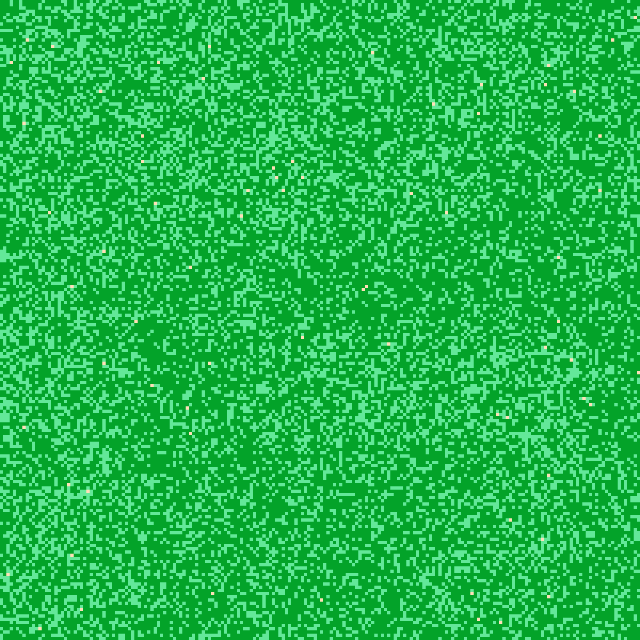
Write a WebGL 2 fragment shader that draws this texture.

```glsl
#version 300 es
precision highp float;

#define GRID 200.0
#define EDGE_SOFTNESS 0.4
#define MEAN_DENSITY 0.30
#define PATCH_CONTRAST 0.36
#define LEFT_BIAS 0.10
#define PATCH_SCALE vec2(3.5, 5.5)
#define RARE_SHARE 0.016
#define BASE_COLOR vec3(0.01, 0.64, 0.16)
#define GRAIN_COLOR vec3(0.39, 0.91, 0.60)
#define RARE_COLOR vec3(1.0, 0.88, 0.72)

uniform vec2 u_resolution;
out vec4 fragColor;

// Integer hash of a lattice point, in 0..1
float hash(ivec2 p, uint seed) {
    uint h = uint(p.x) * 1597334677u ^ uint(p.y) * 3812015801u ^ seed * 2654435769u;
    h = (h ^ (h >> 16)) * 2146121005u;
    h = (h ^ (h >> 15)) * 2221713035u;
    h ^= h >> 16;
    return float(h >> 8) / 16777216.0;
}

float valueNoise(vec2 p, uint seed) {
    ivec2 i = ivec2(floor(p));
    vec2 f = fract(p);
    f = f * f * (3.0 - 2.0 * f);
    float low = mix(hash(i, seed), hash(i + ivec2(1, 0), seed), f.x);
    float high = mix(hash(i + ivec2(0, 1), seed), hash(i + ivec2(1, 1), seed), f.x);
    return mix(low, high, f.y);
}

// Layered noise, in 0..1
float fbm(vec2 p) {
    float sum = 0.0;
    float amplitude = 0.5;
    float total = 0.0;
    for (uint octave = 0u; octave < 4u; octave++) {
        sum += amplitude * valueNoise(p, octave + 11u);
        total += amplitude;
        amplitude *= 0.65;
        p = p * 2.1 + 3.7;
    }
    return sum / total;
}

// Local share of bright grains
float grainDensity(vec2 uv) {
    float drift = LEFT_BIAS * (0.5 - uv.x);
    float patches = PATCH_CONTRAST * (fbm(uv * PATCH_SCALE) - 0.5);
    return clamp(MEAN_DENSITY + drift + patches, 0.08, 0.6);
}

vec3 cellColor(ivec2 cell) {
    float density = grainDensity((vec2(cell) + 0.5) / GRID);
    float pick = hash(cell, 3u);
    if (pick < RARE_SHARE * density * density) return RARE_COLOR;
    return pick < density ? GRAIN_COLOR : BASE_COLOR;
}

void main() {
    float side = min(u_resolution.x, u_resolution.y);
    vec2 p = gl_FragCoord.xy / side * GRID - 0.5;

    // Blend neighbouring cells only in a narrow band along their borders
    ivec2 cell = ivec2(floor(p));
    float band = EDGE_SOFTNESS * GRID / side;
    vec2 blend = clamp((fract(p) - 0.5) / band + 0.5, 0.0, 1.0);

    vec3 lower = mix(cellColor(cell), cellColor(cell + ivec2(1, 0)), blend.x);
    vec3 upper = mix(cellColor(cell + ivec2(0, 1)), cellColor(cell + ivec2(1, 1)), blend.x);
    fragColor = vec4(mix(lower, upper, blend.y), 1.0);
}
```
